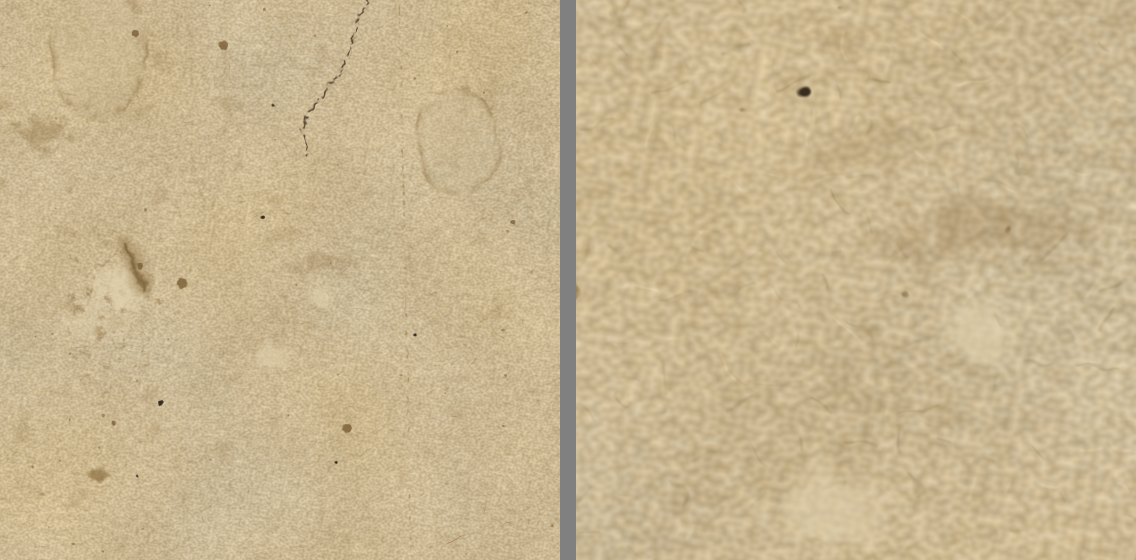
Left, the full canvas; right, a detail of the centre.
Write a three.js fragment shader that draws this texture.

```glsl
// Aged, stained paper: gradient-noise grain and scattered fibres on a tan base,
// with water rings, a drip, dotted folds, an inky crack, specks and one worn,
// scorched patch layered on top. All sizes are fractions of the canvas.

#define PAPER vec3(0.797, 0.723, 0.575)
#define UMBER vec3(0.50, 0.38, 0.20)
#define INK vec3(0.17, 0.13, 0.09)
#define PALE vec3(0.88, 0.82, 0.68)
#define RUST vec3(0.60, 0.38, 0.24)
#define GRAIN_SCALE 185.0
#define GRAIN_AMOUNT 0.105
#define MOTTLE_AMOUNT 0.060
#define FIBRE_CELLS 42.0
#define FIBRE_AMOUNT 0.075
#define SOFT 0.0016

varying vec2 vUv;

vec2 hash2(vec2 p) {
  vec3 q = fract(p.xyx * vec3(0.1031, 0.1030, 0.0973));
  q += dot(q, q.yzx + 33.33);
  return fract((q.xx + q.yz) * q.zy);
}

float slope(vec2 cell, vec2 offset) {
  float a = 6.2832 * hash2(cell).x;
  return dot(vec2(cos(a), sin(a)), offset);
}

// Gradient noise, about -0.7 to 0.7
float noise(vec2 p) {
  vec2 i = floor(p), f = fract(p);
  vec2 u = f * f * f * (f * (f * 6.0 - 15.0) + 10.0);
  vec2 e = vec2(1.0, 0.0);
  float low = mix(slope(i, f), slope(i + e, f - e), u.x);
  float high = mix(slope(i + e.yx, f - e.yx), slope(i + 1.0, f - 1.0), u.x);
  return mix(low, high, u.y);
}

float fbm(vec2 p) {
  float sum = 0.0, amp = 0.6;
  for (int i = 0; i < 4; i++) {
    sum += amp * noise(p);
    p = mat2(1.6, 1.2, -1.2, 1.6) * p + 17.3;
    amp *= 0.55;
  }
  return sum;
}

float inside(float d, float soft) { return 1.0 - smoothstep(-soft, soft, d); }

float segment(vec2 p, vec2 a, vec2 b) {
  vec2 ab = b - a;
  return length(p - a - ab * clamp(dot(p - a, ab) / dot(ab, ab), 0.0, 1.0));
}

// Soft elliptical patch with a ragged outline
float patchMask(vec2 p, vec2 centre, vec2 radius) {
  float d = length((p - centre) / radius) + 1.1 * fbm(p * 38.0);
  return 1.0 - smoothstep(0.35, 1.15, d);
}

// Short hairs in random directions, some dark and some light
float fibres(vec2 p) {
  vec2 g = p * FIBRE_CELLS, cell = floor(g);
  float sum = 0.0;
  for (int k = 0; k < 9; k++) {
    vec2 c = cell + vec2(mod(float(k), 3.0), floor(float(k) / 3.0)) - 1.0;
    vec2 h = hash2(c + 5.0), t = hash2(c + 71.0);
    float a = 6.2832 * t.x;
    vec2 arm = vec2(cos(a), 0.7 * sin(a)) * mix(0.15, 0.5, t.y);
    float d = segment(g + 0.25 * noise(g * 1.7), c + h - arm, c + h + arm);
    sum += (h.x < 0.6 ? -1.0 : 0.7) * h.y * inside(d - 0.035, 0.06);
  }
  return sum;
}

// One possible round spot per grid cell
float spots(vec2 p, float cells, float share, float small, float large, float seed) {
  vec2 c = floor(p * cells), h = hash2(c + seed), t = hash2(c + seed + 37.0);
  float d = length(p - (c + 0.2 + 0.6 * h) / cells) - mix(small, large, t.y * t.y);
  return step(t.x, share) * inside(d + 0.003 * noise(p * 150.0), SOFT);
}

// Tide line of a dried drop: x is the rim, y the washed inside
vec2 waterRing(vec2 p, vec2 centre, vec2 radius) {
  float d = (length((p - centre) / radius) - 1.0) * radius.x;
  d += 0.020 * fbm(p * 22.0);
  float rim = exp(-d * d / 0.000014) + 0.35 * inside(abs(d + 0.005) - 0.003, 0.007);
  return vec2(rim * smoothstep(-0.45, 0.35, noise(p * 26.0)), inside(d, 0.006));
}

void main() {
  vec2 p = vUv;
  vec2 warp = vec2(noise(p * 32.0), noise(p * 32.0 + 9.0)) * 0.012
            + vec2(noise(p * 110.0), noise(p * 110.0 + 4.0)) * 0.005;

  // Paper: fine grain, mottling, fibres and a slow drift of warmth
  float grain = noise(mat2(0.98, 0.17, -0.2, 1.2) * p * GRAIN_SCALE);
  float clumps = noise(p * vec2(62.0, 88.0) + 40.0);
  float shade = GRAIN_AMOUNT * grain + 0.055 * clumps
              + MOTTLE_AMOUNT * fbm(p * 6.0) + FIBRE_AMOUNT * fibres(p);
  float warmth = 0.035 * noise(p * 4.0 + 20.0) + 0.025 * noise(p * 120.0 + 60.0);
  vec3 col = PAPER + shade * vec3(1.0, 1.03, 1.08) + warmth * vec3(0.5, 0.0, -0.8);

  // Broad faint stains, heavier toward the upper left
  float left = 1.0 - smoothstep(0.0, 0.5, length(p - vec2(0.08, 0.75)));
  float stain = smoothstep(0.16, 0.5, fbm(p * 13.0 + 30.0));
  col = mix(col, UMBER, stain * (0.16 + 0.22 * left));
  col = mix(col, UMBER, 0.30 * patchMask(p, vec2(0.08, 0.765), vec2(0.06, 0.03)));
  col = mix(col, UMBER, 0.22 * patchMask(p, vec2(0.57, 0.53), vec2(0.08, 0.025)));
  col = mix(col, UMBER, 0.60 * patchMask(p, vec2(0.176, 0.151), vec2(0.022, 0.014)));

  // Water rings and the tapering drip between them
  vec2 ring = waterRing(p, vec2(0.818, 0.746), vec2(0.074, 0.096));
  ring += waterRing(p, vec2(0.176, 0.91), vec2(0.085, 0.125));
  float taper = 0.030 * smoothstep(0.58, 0.74, p.y);
  float drip = abs(abs(p.x - 0.372 + 0.5 * warp.x) - taper) - 0.002;
  ring.x += 0.6 * inside(drip, 0.004) * smoothstep(0.58, 0.62, p.y)
          * smoothstep(-0.3, 0.4, noise(p * 24.0 + 3.0));
  col = mix(col, vec3(0.77, 0.71, 0.57), 0.22 * ring.y);
  col = mix(col, UMBER, min(0.34 * ring.x, 0.5));

  // Dotted vertical fold
  float fold = abs(p.x - 0.735 + 0.022 * p.y + 0.25 * warp.x) - 0.0015;
  col = mix(col, UMBER, 0.5 * inside(fold, 0.002) * smoothstep(0.0, 0.4, noise(p * 95.0)));

  // Worn patch with a scorched edge and flaking below
  float flakes = smoothstep(0.05, 0.4, fbm(p * 48.0 + 8.0));
  col = mix(col, UMBER, 0.6 * flakes * patchMask(p, vec2(0.19, 0.44), vec2(0.10, 0.13)));
  col = mix(col, PALE, 0.75 * patchMask(p, vec2(0.212, 0.485), vec2(0.045, 0.05)));
  col = mix(col, PALE, 0.35 * patchMask(p, vec2(0.17, 0.42), vec2(0.09, 0.04)));
  float scorch = segment(p + warp, vec2(0.225, 0.565), vec2(0.254, 0.49));
  col = mix(col, UMBER, 0.35 * inside(scorch - 0.017, 0.012));
  col = mix(col, UMBER * 0.85, 0.7 * inside(scorch - 0.004, 0.005));

  // Small rubbed highlights
  col = mix(col, PALE, 0.55 * patchMask(p, vec2(0.488, 0.366), vec2(0.042, 0.026)));
  col = mix(col, PALE, 0.60 * patchMask(p, vec2(0.577, 0.470), vec2(0.024, 0.022)));

  // Brown spots, dark specks and dust
  col = mix(col, UMBER * 0.9, 0.75 * spots(p, 7.0, 0.24, 0.004, 0.010, 11.0));
  col = mix(col, UMBER, 0.6 * spots(p, 26.0, 0.07, 0.001, 0.003, 53.0));
  col = mix(col, INK, 0.92 * spots(p, 9.0, 0.15, 0.0025, 0.0055, 90.0));

  // Inky crack and a broken rusty scratch
  vec2 q = p + warp;
  float crack = min(segment(q, vec2(0.658, 1.01), vec2(0.609, 0.87)),
                min(segment(q, vec2(0.609, 0.87), vec2(0.540, 0.785)),
                    segment(q, vec2(0.540, 0.785), vec2(0.551, 0.724))));
  float broken = smoothstep(-0.3, 0.25, noise(p * 120.0 + 2.0));
  col = mix(col, INK * 1.5, 0.8 * broken * inside(crack - 0.0018, 0.0018));
  float scratch = segment(q, vec2(0.76, 0.02), vec2(0.96, 0.085)) - 0.001;
  col = mix(col, RUST, 0.7 * inside(scratch, 0.002) * smoothstep(0.0, 0.3, noise(p * 40.0)));

  gl_FragColor = vec4(clamp(col, 0.0, 1.0), 1.0);
}
```
